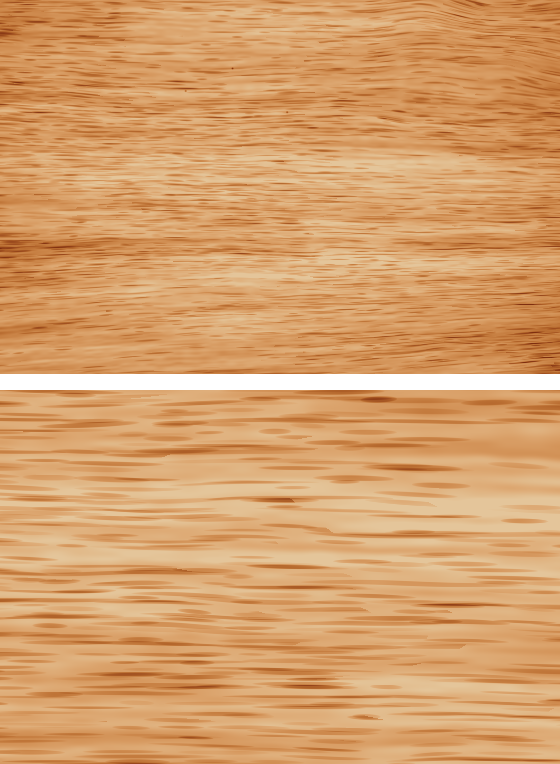
Top, the full canvas; bottom, a detail of the centre.
Reproduce this texture procedurally as a Shadertoy shader.

```glsl
// Oiled oak board with nearly horizontal grain: stretched noise makes bands
// and fibres, scattered tapered dashes make the open pores, and a soft
// vignette browns the edges. One tone value is then mapped to wood colour.

float hash(vec2 p) {
    vec3 q = fract(p.xyx * vec3(0.1031, 0.1030, 0.0973));
    q += dot(q, q.yzx + 33.33);
    return fract((q.x + q.y) * q.z);
}

// Signed value noise, -0.5 to 0.5
float noise(vec2 p) {
    vec2 cell = floor(p), f = fract(p);
    f = f * f * (3.0 - 2.0 * f);
    float low = mix(hash(cell), hash(cell + vec2(1, 0)), f.x);
    float high = mix(hash(cell + vec2(0, 1)), hash(cell + vec2(1, 1)), f.x);
    return mix(low, high, f.y) - 0.5;
}

// Soft horizontal band around a height
float band(float y, float centre, float width) {
    float d = (y - centre) / width;
    return exp(-d * d);
}

// One tapered dash per cell, with rows shifted at random
float pores(vec2 g, vec2 size, float seed, float density, float pixel) {
    float row = floor(g.y / size.y);
    float shifted = g.x / size.x + 7.0 * hash(vec2(row + 60.0, seed));
    vec2 id = vec2(floor(shifted) + 20.0 * seed, row + 60.0);
    float halfLength = mix(0.14, 0.48, hash(id + 3.7));
    float centre = mix(halfLength, 1.0 - halfLength, hash(id + 9.1));
    float along = (fract(shifted) - centre) / halfLength;
    float taper = max(1.0 - along * along, 0.0);
    float offset = fract(g.y / size.y) - mix(0.25, 0.75, hash(id + 5.3));
    offset += 0.12 * along * (hash(id + 2.9) - 0.5);
    float thickness = 0.0022 * sqrt(taper) * mix(0.5, 1.1, hash(id + 8.3));
    float ink = 1.0 - smoothstep(thickness - pixel * 0.7, thickness + pixel * 0.7,
                                 abs(offset) * size.y);
    float present = step(hash(id + 1.3), density);
    return ink * sqrt(taper) * present * mix(0.25, 1.0, hash(id + 6.1));
}

// Rare round pinholes in the upper left
float pinholes(vec2 p, float pixel) {
    vec2 cell = floor(p / 0.08);
    vec2 centre = 0.2 + 0.6 * vec2(hash(cell + 41.0), hash(cell + 57.0));
    float d = length(fract(p / 0.08) - centre) * 0.08;
    float present = step(hash(cell + 73.0), 0.08) * step(0.65, p.y) * step(p.x, 0.8);
    return present * (1.0 - smoothstep(0.002 - pixel, 0.002 + pixel, d));
}

// Tone 0 is deep brown, 1 is pale honey
vec3 woodColour(float tone) {
    float t = clamp(tone, -0.5, 1.15);
    float shade = max(1.0 - t, 0.0);
    float red = 0.67 + 0.21 * (1.0 - pow(shade, 1.5)) + 0.1 * max(t - 1.0, 0.0);
    float green = 0.36 + 0.36 * t;
    float blue = 0.15 + 0.38 * pow(max(t, 0.0), 1.3) + 0.18 * min(t, 0.0);
    return vec3(red, green, blue);
}

void mainImage(out vec4 fragColor, in vec2 fragCoord) {
    float pixel = 1.0 / iResolution.y;
    vec2 p = fragCoord * pixel;
    vec2 uv = fragCoord / iResolution.xy;

    // Grain rises to the right at the bottom and sinks slightly at the top
    vec2 g = p;
    g.y -= p.x * mix(0.07, -0.02, smoothstep(0.0, 0.55, p.y));
    g.y += 0.022 * noise(p * vec2(2.2, 4.0) + 11.0);
    g.y += 0.005 * noise(p * vec2(11.0, 28.0) + 31.0);

    // Swirling figure in the upper right
    float figure = smoothstep(0.9, 1.2, p.x) * smoothstep(0.55, 0.8, p.y);
    g.y += figure * 0.06 * noise(p * vec2(4.5, 6.0) + 3.0);

    // Broad light and vignette
    vec2 q = uv - 0.5;
    float tone = 0.93 - 1.25 * q.x * q.x - 0.45 * q.y * q.y - 1.2 * q.x * q.x * q.y * q.y;
    tone += 0.10 * band(g.y, 0.53, 0.07);
    tone -= 0.17 * band(g.y, 0.635, 0.025) * (0.4 + 2.0 * abs(q.x));
    tone -= 0.16 * band(g.y, 0.355, 0.012);
    tone -= 0.20 * band(g.y, 0.24, 0.04) * (1.0 - smoothstep(0.0, 0.5, p.x));
    tone -= 0.14 * band(g.y, 0.93, 0.05) * (1.0 - smoothstep(0.3, 1.1, p.x));

    // Growth bands, streaks and fine fibres
    tone += 0.26 * noise(g * vec2(0.9, 9.0) + 5.0);
    tone += 0.28 * noise(g * vec2(1.5, 27.0) + 17.0);
    tone += 0.30 * noise(g * vec2(3.2, 68.0) + 29.0);
    tone += 0.30 * noise(g * vec2(8.0, 145.0) + 43.0);
    tone += 0.14 * noise(g * vec2(42.0, 170.0) + 61.0);

    // Open pores, from long to short, clustered along the grain
    float density = clamp(0.55 + 0.9 * noise(g * vec2(1.8, 13.0) + 83.0), 0.15, 0.9);
    for (int i = 0; i < 5; i++) {
        float k = float(i);
        vec2 size = vec2(0.24, 0.023) * pow(0.78, k);
        tone -= 0.55 * pores(g + 0.0037 * k, size, k + 1.0, density, pixel);
    }
    tone -= 0.9 * pinholes(p, pixel);

    fragColor = vec4(woodColour(tone), 1.0);
}
```
